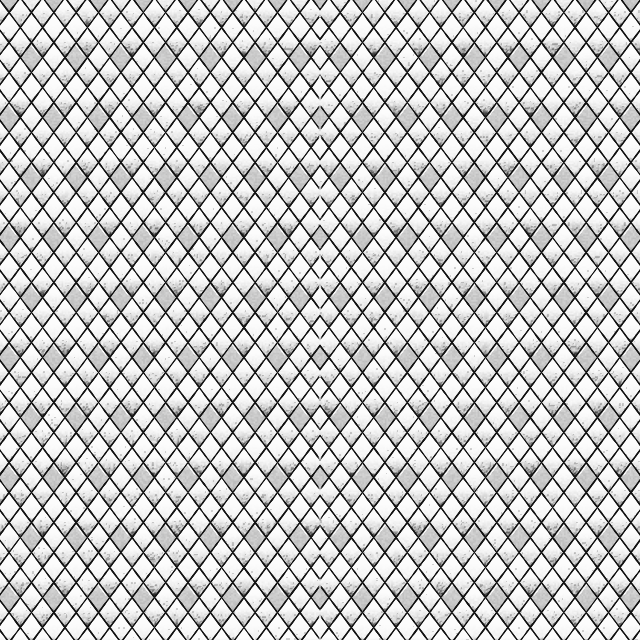
Write a Shadertoy shader that draws this pattern.

```glsl
// Diamond lattice in ink: thin dark lines, a staggered set of grey panes and
// stippled shading that gathers in the lower corners. The right half mirrors
// the left; panes are indexed along the two diagonals of the lattice.

#define PANE vec2(0.03495, 0.046875)   // width and height of one diamond
#define ORIGIN vec2(0.0035, 0.6289)    // seam overlap, height of a grey row
#define LINE_WIDTH 0.0025
#define WOBBLE 0.0005
#define GRAIN_SCALE 400.0
#define PAPER 0.99
#define PANE_GREY 0.79
#define INK 0.07

float hash(vec2 p) {
    return fract(sin(dot(p, vec2(127.1, 311.7))) * 43758.5453);
}

float noise(vec2 p) {
    vec2 i = floor(p), f = fract(p);
    f = f * f * (3.0 - 2.0 * f);
    return mix(mix(hash(i), hash(i + vec2(1, 0)), f.x),
               mix(hash(i + vec2(0, 1)), hash(i + vec2(1, 1)), f.x), f.y);
}

// Shading strength by position in the eight-pane cycle
float paneShade(float kind) {
    if (kind == 7.0) return 0.70;                  // beside the top of a grey pane
    if (kind == 3.0) return 0.38;
    if (kind == 1.0 || kind == 5.0) return 0.48;   // below the grey row
    return kind == 4.0 ? 0.20 : 0.10;
}

void mainImage(out vec4 fragColor, in vec2 fragCoord) {
    float px = 1.0 / iResolution.y;
    vec2 uv = fragCoord / iResolution.xy;

    // Mirrored lattice coordinates along both diagonals
    vec2 p = vec2(abs(uv.x - 0.5) + ORIGIN.x, uv.y - ORIGIN.y) / PANE;
    vec2 diag = vec2(p.x + p.y, p.x - p.y);
    vec2 id = floor(diag + 0.5);
    vec2 local = diag - id;
    float kind = mod(3.0 * id.x + id.y, 8.0);
    float height = local.x - local.y;              // -1 bottom, 1 top
    float spacing = PANE.x * PANE.y / length(PANE);

    // Stippled fill
    float grain = noise(uv * GRAIN_SCALE);
    float speck = hash(floor(uv * GRAIN_SCALE));
    float vary = 0.8 + 0.4 * hash(id + step(0.5, uv.x) * 37.0);
    float tone = PAPER;
    if (kind == 0.0) {
        tone = PANE_GREY + 0.09 * (grain - 0.5) + 0.03 * height;
        float glint = smoothstep(0.045, 0.02, abs(local.y + 0.40));
        glint *= smoothstep(-0.35, -0.15, local.x);
        tone = mix(tone, PAPER, 0.85 * glint);
    } else {
        float fade = 1.0 - smoothstep(-1.0, 0.45, height);
        float shade = fade * paneShade(kind) * vary;
        tone -= shade * mix(0.25, 1.0, grain) * 0.75;
        tone -= 0.16 * step(1.0 - 0.45 * shade, speck);
    }

    // Ink pooled in the lower corners
    float pool = smoothstep(0.62, 0.95, -height + 0.16 * (grain - 0.5));
    float poolDepth = kind == 0.0 ? 0.25 : 0.25 + 0.7 * paneShade(kind);
    tone = mix(tone, INK, pool * poolDepth);

    // Hand-drawn lattice lines, broken a little at the mirror seam
    vec2 edge = (0.5 - abs(local)) * spacing;
    float dist = min(edge.x, edge.y) + WOBBLE * (noise(uv * 160.0) - 0.5);
    float halfWidth = 0.5 * LINE_WIDTH * (0.85 + 0.3 * noise(uv * 70.0 + 9.0));
    float line = 1.0 - smoothstep(halfWidth - 0.5 * px, halfWidth + 0.5 * px, dist);
    float seam = 1.0 - smoothstep(0.001, 0.003, abs(uv.x - 0.5));
    line *= 1.0 - 0.8 * seam * smoothstep(0.4, 0.7, noise(uv * 130.0));
    tone = mix(tone, INK, line);

    fragColor = vec4(vec3(clamp(tone, 0.0, 1.0)), 1.0);
}
```
